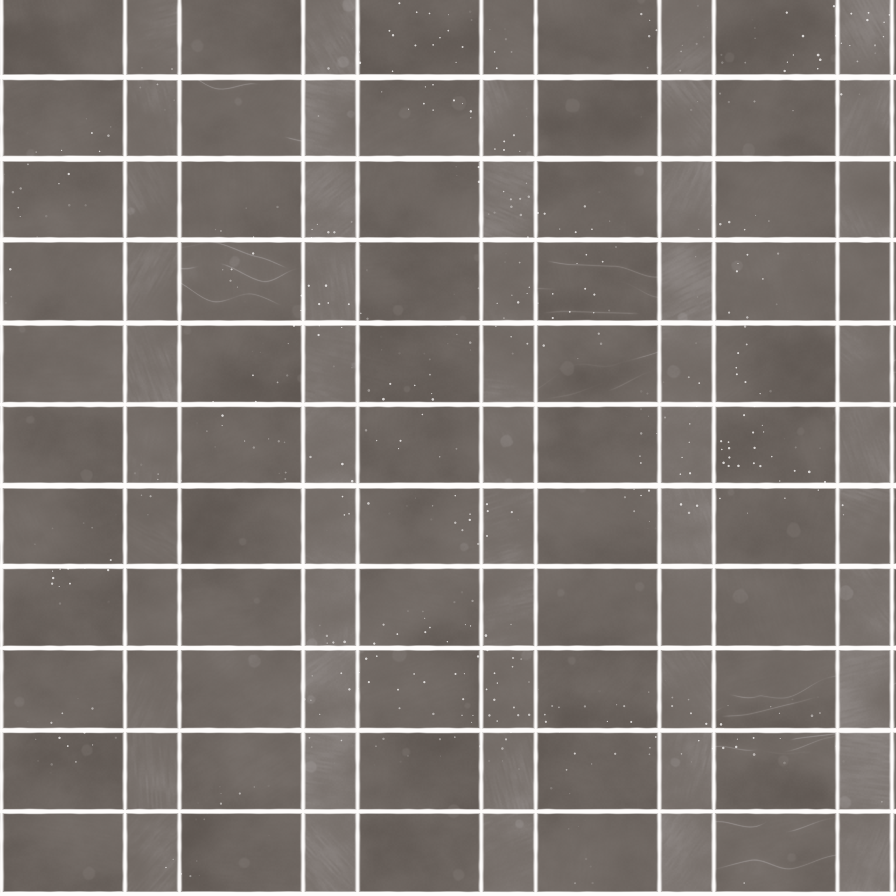
Reproduce this texture procedurally as a Shadertoy shader.

```glsl
const vec2 ORIGIN = vec2(0.0015, 0.0026);
const float PERIOD = 0.1988;      // one wide plus one narrow column
const float WIDE = 0.138;         // width of the wide column
const float ROW = 0.0911;
const vec3 DARK = vec3(0.365, 0.335, 0.315);
const vec3 MID = vec3(0.45, 0.42, 0.40);
const vec3 PALE = vec3(0.57, 0.545, 0.535);
const vec3 GROUT = vec3(0.995, 0.988, 0.985);

float hash(vec2 p) {
    vec3 q = fract(vec3(p.xyx) * 0.1031);
    q += dot(q, q.yzx + 33.33);
    return fract((q.x + q.y) * q.z);
}

float noise(vec2 p) {
    vec2 i = floor(p), f = fract(p);
    f = f * f * (3.0 - 2.0 * f);
    return mix(mix(hash(i), hash(i + vec2(1, 0)), f.x),
               mix(hash(i + vec2(0, 1)), hash(i + vec2(1, 1)), f.x), f.y);
}

float fbm(vec2 p) {
    float sum = 0.0, amp = 0.5;
    for (int i = 0; i < 5; i++) {
        sum += amp * noise(p);
        p = mat2(1.6, 1.2, -1.2, 1.6) * p + 17.3;
        amp *= 0.5;
    }
    return sum;
}

// Soft discs, one candidate per grid cell, kept with the given chance
float discs(vec2 p, float cell, float chance, vec2 radii, float blur) {
    vec2 id = floor(p / cell);
    float keep = step(hash(id + 5.7), chance);
    float r = mix(radii.x, radii.y, hash(id + 91.3));
    vec2 jitter = vec2(hash(id + 13.1), hash(id + 47.9));
    vec2 centre = (id + 0.25 + 0.5 * jitter) * cell;
    float wobble = 0.25 * r * (noise(p * 180.0) - 0.5);
    return keep * (1.0 - smoothstep(r - blur, r + blur, length(p - centre) + wobble));
}

// Thin curved scratches across one tile; q runs over 0..1
float scratches(vec2 q, vec2 id, float width) {
    float sum = 0.0;
    for (int i = 0; i < 3; i++) {
        float k = float(i) * 7.1;
        float start = hash(id + k + 1.0);
        float slope = mix(-0.8, 0.8, hash(id + 3.0));
        float bend = noise(vec2(q.x * 3.0 + k, start * 50.0)) - 0.5;
        float y = start + slope * (q.x - 0.5) + 0.35 * bend;
        float d = abs(q.y - y) * ROW;
        float fade = smoothstep(0.35, 0.7, noise(vec2(q.x * 4.0 + k, start * 90.0)));
        sum += fade * (exp(-d * d / (width * width)) + 0.25 * exp(-d / 0.004));
    }
    return sum;
}

float lineY(float n) {
    return ORIGIN.y + n * ROW + 0.002 * (hash(vec2(n, 8.0)) - 0.5);
}

float groutLine(float d, float halfWidth, float blur) {
    return 1.0 - smoothstep(halfWidth - blur, halfWidth + blur, d);
}

void mainImage(out vec4 fragColor, in vec2 fragCoord) {
    vec2 uv = fragCoord / iResolution.xy;
    float px = 1.0 / min(iResolution.x, iResolution.y);

    // Tile address and local position
    float column = floor((uv.x - ORIGIN.x) / PERIOD);
    float u = uv.x - ORIGIN.x - column * PERIOD;
    float narrow = step(WIDE, u);
    float n = floor((uv.y - ORIGIN.y) / ROW + 0.5);
    float row = n - step(uv.y, lineY(n));
    vec2 id = vec2(column * 2.0 + narrow, row) + 20.0;
    float tileWidth = mix(WIDE, PERIOD - WIDE, narrow);
    vec2 q = vec2((u - narrow * WIDE) / tileWidth, (uv.y - lineY(row)) / ROW);

    // Clouded surface, paler in the narrow columns
    vec2 shift = vec2(hash(id + 2.0), hash(id + 6.0)) * 40.0;
    float cloud = fbm(uv * vec2(13.0, 16.0) + shift) - 0.48;
    float drift = fbm(uv * 5.0 + 30.0) - 0.48;
    float angle = 6.283 * hash(id + 4.0);
    vec2 dir = vec2(cos(angle), sin(angle));
    vec2 along = vec2(dot(uv, dir), dot(uv, vec2(-dir.y, dir.x)));
    float brush = noise(along * vec2(60.0, 420.0)) - 0.5;
    float grain = hash(floor(uv * 512.0)) - 0.5;
    float columnTone = hash(vec2(id.x, 3.0)) - 0.5;
    float tone = 0.33 + 0.55 * cloud + 0.3 * drift + 0.08 * (hash(id) - 0.5);
    tone += narrow * (0.23 + 0.14 * columnTone);
    tone += brush * mix(0.04, 0.12, narrow) * smoothstep(-0.15, 0.2, cloud);
    tone += 0.03 * grain;

    // Wear: round stains, scratches and clustered flecks
    tone += 0.16 * discs(uv, 0.061, 0.28, vec2(0.003, 0.008), 0.001 + px * 0.5);
    float scratched = step(hash(id + 11.0), 0.14) * (1.0 - narrow);
    tone += 0.32 * scratched * scratches(q, id, max(0.0009, px * 0.5));
    tone = clamp(tone, 0.0, 1.0);
    vec3 color = mix(DARK, MID, smoothstep(0.0, 0.5, tone));
    color = mix(color, PALE, smoothstep(0.4, 1.0, tone));
    float cluster = smoothstep(0.5, 0.8, noise(uv * 11.0 + 60.0));
    float fleck = discs(uv, 0.009, 0.13, vec2(0.0005, 0.0014), px * 0.6);
    color = mix(color, GROUT, 0.75 * fleck * cluster);

    // Joints: soft verticals, crisper horizontals of uneven weight
    float dx = min(min(u, abs(u - WIDE)), PERIOD - u);
    float dy = abs(uv.y - lineY(n));
    float ragged = 0.0006 * (noise(uv * 90.0) - 0.5);
    float weight = 0.0024 + 0.0009 * hash(vec2(n, 31.0)) + ragged;
    float vertical = groutLine(dx, 0.0022 + ragged, 0.0012 + px * 0.5);
    float horizontal = groutLine(dy, weight, 0.0004 + px * 0.6);
    color = mix(color, GROUT, max(vertical, horizontal));
    fragColor = vec4(color, 1.0);
}
```
